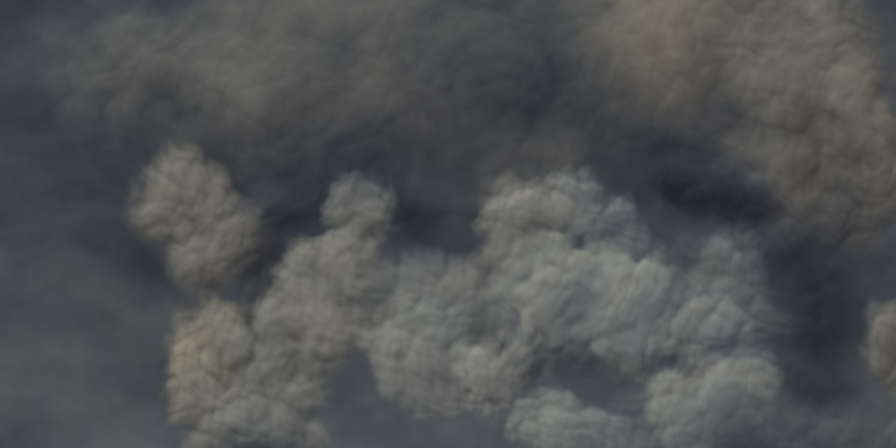
Write a Shadertoy shader that draws this texture.

```glsl
#define SHADOW_COLOR vec3(0.145, 0.150, 0.175)
#define LIGHT_COLOR vec3(0.535, 0.545, 0.525)
#define WARM_TINT vec3(0.022, 0.002, -0.026)
#define LIGHT_DIR vec2(-0.45, 0.89)
#define LUMP_SCALE 6.0
#define LUMP_PUSH 0.15
#define RELIEF_GAIN 1.5
#define CREASE_GAIN 0.30
#define ROUNDNESS 0.17
#define WARP 0.10

float hash(vec2 p) {
    vec3 q = fract(p.xyx * 0.1031);
    q += dot(q, q.yzx + 33.33);
    return fract((q.x + q.y) * q.z);
}

float noise(vec2 p) {
    vec2 i = floor(p), f = fract(p);
    f = f * f * (3.0 - 2.0 * f);
    return mix(mix(hash(i), hash(i + vec2(1, 0)), f.x),
               mix(hash(i + vec2(0, 1)), hash(i + vec2(1, 1)), f.x), f.y);
}

float fbm(vec2 p) {
    float sum = 0.0, amp = 0.5;
    for (int i = 0; i < 5; i++) {
        sum += amp * noise(p);
        p = mat2(1.6, 1.2, -1.2, 1.6) * p + 7.3;
        amp *= 0.5;
    }
    return sum;
}

// Rounded bumps: smooth distance to scattered cell centres
float bump(vec2 p) {
    vec2 cell = floor(p);
    float sum = 0.0;
    for (int y = -1; y <= 1; y++)
    for (int x = -1; x <= 1; x++) {
        vec2 c = cell + vec2(x, y);
        vec2 d = c + vec2(hash(c), hash(c + 41.7)) - p;
        sum += exp(-10.0 * dot(d, d));
    }
    return 0.17 + log(sum + 1e-5) / 10.0;
}

float lumps(vec2 p) {
    float sum = 0.0, amp = 0.6;
    p = p * LUMP_SCALE + 20.0;
    for (int i = 0; i < 4; i++) {
        sum += amp * bump(p);
        p = mat2(1.6, 1.2, -1.2, 1.6) * p + 3.1;
        amp *= 0.5;
    }
    return sum;
}

// One capsule of smoke; surf = position, lump height, relief; smoke = tone, warmth
void puff(inout vec2 smoke, vec4 surf, vec2 a, vec2 b, float r, float soft, vec2 look) {
    vec2 ab = b - a;
    float t = clamp(dot(surf.xy - a, ab) / max(dot(ab, ab), 1e-5), 0.0, 1.0);
    vec2 q = surf.xy - a - ab * t;
    float dist = length(q) - r - LUMP_PUSH * surf.z;
    float mask = 1.0 - smoothstep(-soft, soft, dist);
    float detail = clamp(0.035 / soft, 0.0, 1.0);
    vec2 normal = q / max(length(q), r);
    float tone = look.x + ROUNDNESS * dot(normal, LIGHT_DIR)
               + detail * (RELIEF_GAIN * surf.w + CREASE_GAIN * surf.z);
    smoke = mix(smoke, vec2(tone, look.y), 0.94 * mask);
}

// Overlapping puffs from the far end a to the near end b, spreading sideways
void cluster(inout vec2 smoke, vec4 surf, vec2 a, vec2 b, vec2 spread,
             float r, float soft, vec2 look, int count, float seed) {
    for (int i = 0; i < count; i++) {
        float t = float(i) / float(count - 1);
        vec2 key = vec2(float(i) * 3.7 + seed, seed);
        vec2 c = mix(a, b, t);
        c.x += (hash(key) - 0.5) * mix(spread.x, spread.y, sqrt(t));
        float size = r * mix(0.75, 1.25, hash(key + 5.3));
        vec2 tint = look + vec2(0.16, 0.6) * (hash(key + 9.1) - 0.5);
        puff(smoke, surf, c, c, size, soft * mix(0.7, 1.6, hash(key + 2.9)), tint);
    }
}

void mainImage(out vec4 fragColor, in vec2 fragCoord) {
    vec2 p = fragCoord / iResolution.y;

    // Warped position, lump height and light relief shared by all smoke
    vec2 w = p + WARP * (vec2(fbm(p * 5.0), fbm(p * 5.0 + 31.0)) - 0.48);
    float h = lumps(w);
    vec4 surf = vec4(w, h, h - lumps(w + 0.015 * LIGHT_DIR));
    float haze = fbm(w * 3.5 + 11.0) - 0.48;

    // Slate sky with flat streaks and low haze
    float streaks = fbm(vec2(w.x * 2.5, w.y * 7.0)) - 0.48;
    vec2 smoke = vec2(0.24 + 0.40 * streaks, -0.5);
    smoke.x += 0.16 * (1.0 - smoothstep(0.02, 0.30, p.y));

    // Soft overhead smoke, brighter at its left end
    puff(smoke, surf, vec2(0.45, 0.86), vec2(1.75, 0.82), 0.25, 0.12, vec2(0.39 + 0.45 * haze, 0.2));
    puff(smoke, surf, vec2(0.25, 0.86), vec2(0.58, 0.76), 0.12, 0.11, vec2(0.53 + 0.35 * haze, 0.4));

    // Warm mass at the upper right
    cluster(smoke, surf, vec2(1.62, 1.00), vec2(1.85, 0.60), vec2(0.45, 0.25),
            0.15, 0.060, vec2(0.50 + 0.25 * haze, 0.8), 9, 4.0);

    // Dark gaps behind the near plumes
    puff(smoke, surf, vec2(0.62, 0.54), vec2(1.18, 0.54), 0.035, 0.08, vec2(0.10, -0.1));
    puff(smoke, surf, vec2(1.50, 0.57), vec2(1.66, 0.54), 0.055, 0.07, vec2(0.06, -0.3));
    puff(smoke, surf, vec2(1.82, 0.18), vec2(1.80, 0.42), 0.090, 0.10, vec2(0.13, 0.0));
    puff(smoke, surf, vec2(0.58, 0.42), vec2(0.60, 0.10), 0.070, 0.06, vec2(0.20, 0.2));

    // Two rising columns
    cluster(smoke, surf, vec2(0.44, 0.56), vec2(0.50, 0.00), vec2(0.10, 0.10),
            0.095, 0.032, vec2(0.56, 0.8), 9, 17.0);
    cluster(smoke, surf, vec2(0.81, 0.50), vec2(0.63, 0.00), vec2(0.04, 0.16),
            0.090, 0.032, vec2(0.60, 0.5), 9, 23.0);

    // Bright billowing heap
    puff(smoke, surf, vec2(0.98, 0.28), vec2(1.58, 0.30), 0.17, 0.045, vec2(0.54, 0.1));
    cluster(smoke, surf, vec2(1.29, 0.49), vec2(1.24, 0.00), vec2(0.05, 0.95),
            0.105, 0.028, vec2(0.64, 0.0), 20, 37.0);

    // Low puffs at the right edge
    puff(smoke, surf, vec2(2.02, 0.18), vec2(2.04, 0.24), 0.08, 0.035, vec2(0.48, 0.6));
    puff(smoke, surf, vec2(1.65, 0.00), vec2(2.00, 0.00), 0.07, 0.060, vec2(0.36, -0.2));

    // Broad mottling and fine grain
    float tone = smoke.x + 0.22 * haze + 0.10 * (fbm(p * 28.0) - 0.48);
    vec3 col = mix(SHADOW_COLOR, LIGHT_COLOR, clamp(tone, 0.0, 1.08));
    col += WARM_TINT * (smoke.y + 1.2 * haze);
    fragColor = vec4(col, 1.0);
}
```
